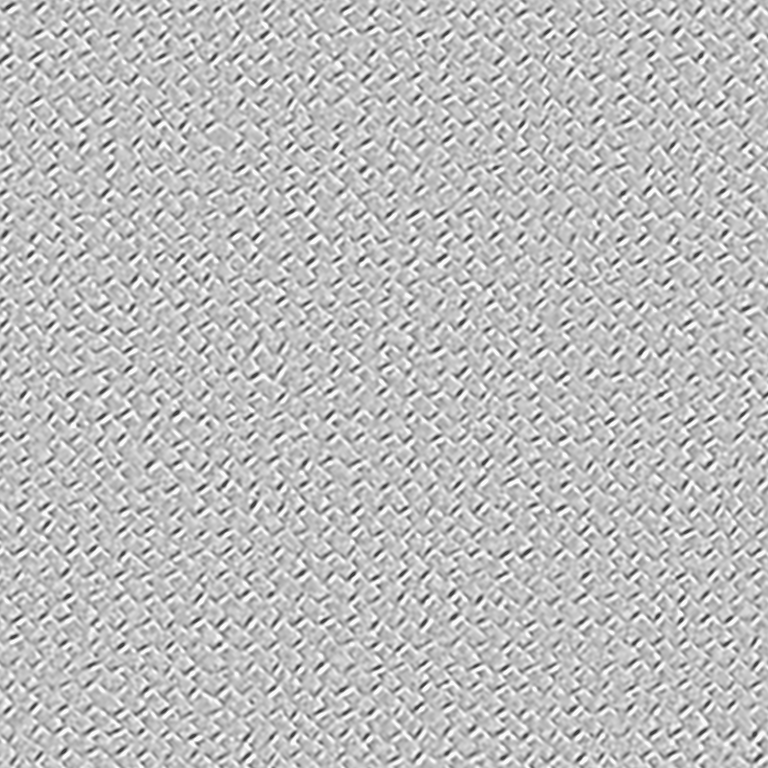
This texture is drawn by a Shadertoy shader. Its source:

```glsl
float hash(vec2 p) {
    vec3 q = fract(p.xyx * vec3(0.1031, 0.1030, 0.0973));
    q += dot(q, q.yzx + 33.33);
    return fract((q.x + q.y) * q.z);
}

float valueNoise(vec2 p) {
    vec2 i = floor(p), f = fract(p);
    f = f * f * (3.0 - 2.0 * f);
    return mix(mix(hash(i), hash(i + vec2(1, 0)), f.x),
               mix(hash(i + vec2(0, 1)), hash(i + vec2(1, 1)), f.x), f.y);
}

// Slope of the noise, which leaves no broad blotches
float reliefNoise(vec2 p, vec2 toLight) {
    return valueNoise(p) - valueNoise(p + toLight);
}

// Soft elongated dab, centred at the origin
float dab(vec2 p, float angle, vec2 size) {
    vec2 axis = vec2(cos(angle), sin(angle));
    vec2 q = vec2(dot(p, axis), dot(p, vec2(-axis.y, axis.x))) / size;
    return exp(-0.5 * dot(q, q));
}

// Light and shade of one raised stitch and its crossing threads
float stitch(vec2 p, vec2 cell) {
    float strength = 0.6 + 0.7 * hash(cell + 17.0);
    float angle = 0.78 + 0.4 * (hash(cell + 31.0) - 0.5);
    vec2 jitter = vec2(hash(cell + 5.0), hash(cell + 71.0)) - 0.5;
    p -= 0.22 * jitter;

    // Main thread: shade above, light below, faint shade under it
    float tone = -0.50 * dab(p - vec2(-0.04, 0.07), angle, vec2(0.18, 0.06));
    tone += 0.32 * dab(p - vec2(0.07, -0.08), angle, vec2(0.20, 0.063));
    tone -= 0.16 * dab(p - vec2(0.19, -0.22), angle, vec2(0.15, 0.06));
    tone += 0.13 * dab(p - vec2(-0.16, 0.21), angle, vec2(0.16, 0.06));
    tone *= strength;

    // Fainter threads leaning the other way, in the gaps
    for (int i = 0; i < 2; i++) {
        float k = float(i);
        float vary = 0.4 + 1.1 * hash(cell + 90.0 + 23.0 * k);
        vec2 side = p - mix(vec2(0.46, -0.12), vec2(-0.04, 0.47), k);
        side -= 0.16 * (k - 0.5) * jitter.yx;
        tone += 0.19 * vary * dab(side, -0.85, vec2(0.16, 0.055));
        tone -= 0.18 * vary * dab(side - vec2(0.10, 0.11), -0.85, vec2(0.15, 0.055));
    }
    return tone;
}

void mainImage(out vec4 fragColor, in vec2 fragCoord) {
    vec2 uv = fragCoord / iResolution.xy;

    // 30 columns by 34 rows, columns leaning slightly, with a small drift
    vec2 grid = uv * vec2(30.0, 34.0) - vec2(uv.y, 0.0);
    grid += 0.35 * (vec2(valueNoise(uv * 12.0), valueNoise(uv * 12.0 + 40.0)) - 0.5);
    vec2 home = floor(grid);

    float tone = 0.752;
    for (int y = -1; y <= 1; y++) {
        for (int x = -1; x <= 1; x++) {
            vec2 cell = home + vec2(x, y);
            tone += stitch(grid - cell - 0.5, cell + 2.0);
        }
    }

    // Fine crossed grain
    vec2 diagonal = vec2(uv.x + uv.y, uv.y - uv.x);
    tone += 0.15 * reliefNoise(diagonal * vec2(85.0, 140.0) + 200.0, vec2(0.0, 1.0));
    tone += 0.12 * reliefNoise(diagonal * vec2(150.0, 95.0) + 400.0, vec2(1.0, 0.0));

    fragColor = vec4(vec3(clamp(tone, 0.25, 0.98)), 1.0);
}
```
